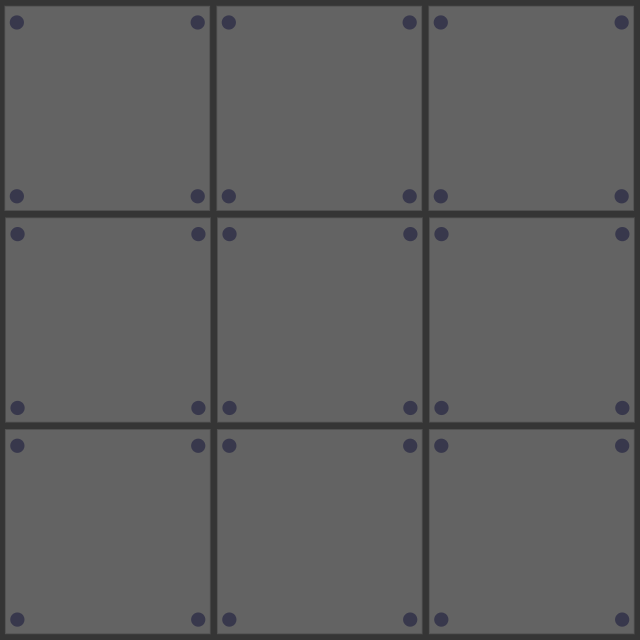
This pattern is drawn by a Shadertoy shader. Its source:

```glsl
#define PERIOD vec2(0.3312, 0.3307)
#define PANEL_HALF vec2(0.1607, 0.1603)
#define RIVET_OFFSET vec2(0.1413, 0.1358)
#define RIVET_DROP 0.0016
#define RIVET_RADIUS 0.0111
#define RIM_WIDTH 0.0013
#define ROW_DRIFT 0.0016
#define GAP_COLOR vec3(0.208)
#define RIM_COLOR vec3(0.31)
#define PANEL_COLOR vec3(0.388)
#define RIVET_COLOR vec3(0.22, 0.22, 0.30)

float boxDistance(vec2 p, vec2 halfSize) {
    vec2 d = abs(p) - halfSize;
    return length(max(d, 0.0)) + min(max(d.x, d.y), 0.0);
}

// Coverage of a shape, smoothed over one pixel
float coverage(float dist, float pixel) {
    return clamp(0.5 - dist / pixel, 0.0, 1.0);
}

// Cell-local position, with a slight sideways drift per row
vec2 panelSpace(vec2 p) {
    float row = round(p.y / PERIOD.y);
    p.x += ROW_DRIFT * (1.0 - cos(row + 0.3));
    return p - PERIOD * round(p / PERIOD);
}

void mainImage(out vec4 fragColor, in vec2 fragCoord) {
    vec2 p = fragCoord / iResolution.xy - 0.5;
    float pixel = 1.0 / min(iResolution.x, iResolution.y);
    vec2 q = panelSpace(p);

    // Plate with a thin rim
    float plate = boxDistance(q, PANEL_HALF);
    vec3 color = mix(GAP_COLOR, RIM_COLOR, coverage(plate, pixel));
    color = mix(color, PANEL_COLOR, coverage(plate + RIM_WIDTH, pixel));

    // Four corner rivets by mirror symmetry
    vec2 corner = abs(q + vec2(0.0, RIVET_DROP)) - RIVET_OFFSET;
    float rivet = length(corner) - RIVET_RADIUS;
    color = mix(color, RIVET_COLOR, coverage(rivet, pixel));

    fragColor = vec4(color, 1.0);
}
```
